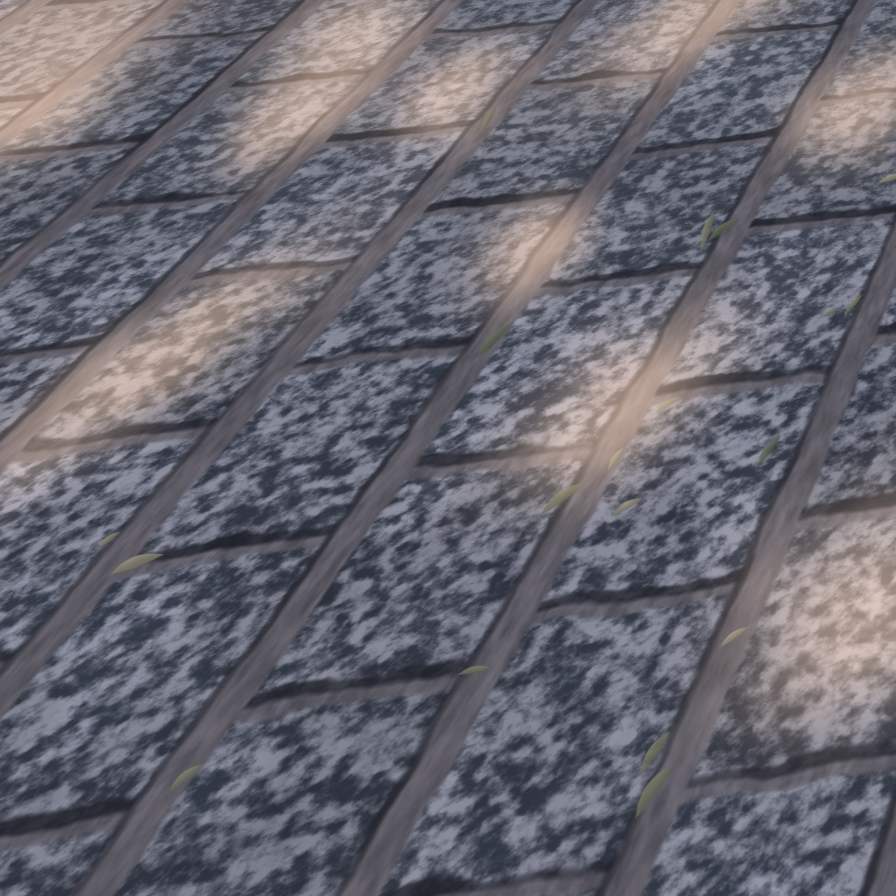
This texture is drawn by a Shadertoy shader. Its source:

```glsl
const vec2 VANISH = vec2(1.582, 2.082);   // where the long joints meet
const float CROSS_VANISH = 12.37;         // far right meeting point of cross joints
const float LANE_ORIGIN = 0.352;          // first long joint on the top edge
const float LANE_WIDTH = 0.1536;          // lane width on the top edge
const float ROW_LENGTH = 0.96;
const float BOND_SHIFT = 0.32;            // stagger from lane to lane
const float BOND_DRIFT = 0.023;
const float JOINT_HALF = 0.082;
const float SEAM_DARK = 0.055;
const float SEAM_SAND = 0.05;
const float LIGHT_ANGLE = 0.6;
const int LEAF_COUNT = 26;
const int PATCH_COUNT = 11;

const vec3 STONE_DARK = vec3(0.19, 0.21, 0.26);
const vec3 STONE_PALE = vec3(0.53, 0.54, 0.60);
const vec3 STONE_MEAN = vec3(0.36, 0.38, 0.43);
const vec3 SAND = vec3(0.36, 0.35, 0.385);
const vec3 SHADOW = vec3(0.12, 0.125, 0.16);
const vec3 SUNLIT = vec3(0.79, 0.70, 0.65);
const vec3 LEAF_GREEN = vec3(0.36, 0.40, 0.33);
const vec3 LEAF_DRY = vec3(0.63, 0.60, 0.52);

// Sun patches: centre, half length, half width
const vec4 PATCHES[PATCH_COUNT] = vec4[](
    vec4(0.05, 0.95, 0.22, 0.08), vec4(0.02, 0.87, 0.10, 0.045),
    vec4(0.39, 0.95, 0.10, 0.06), vec4(0.33, 0.87, 0.08, 0.04),
    vec4(0.51, 0.89, 0.09, 0.045), vec4(0.77, 0.98, 0.15, 0.05),
    vec4(0.17, 0.59, 0.24, 0.045), vec4(0.59, 0.72, 0.07, 0.05),
    vec4(0.69, 0.545, 0.15, 0.065), vec4(0.97, 0.32, 0.16, 0.11),
    vec4(0.96, 0.88, 0.09, 0.05));

float hash(vec2 p) {
    vec3 q = fract(p.xyx * 0.1031);
    q += dot(q, q.yzx + 33.33);
    return fract((q.x + q.y) * q.z);
}

float noise(vec2 p) {
    vec2 i = floor(p), f = fract(p);
    f = f * f * (3.0 - 2.0 * f);
    return mix(mix(hash(i), hash(i + vec2(1, 0)), f.x),
               mix(hash(i + vec2(0, 1)), hash(i + vec2(1, 1)), f.x), f.y);
}

float fbm(vec2 p) {
    float sum = 0.0, weight = 0.5;
    for (int i = 0; i < 4; i++) {
        sum += weight * noise(p);
        p = mat2(1.6, 1.2, -1.2, 1.6) * p + 7.3;
        weight *= 0.55;
    }
    return sum / 1.01;
}

vec2 rotate(vec2 p, float a) {
    return vec2(cos(a) * p.x + sin(a) * p.y, cos(a) * p.y - sin(a) * p.x);
}

// Soft band between two limits
float band(float x, float low, float high, float soft) {
    return smoothstep(low - soft, low + soft, x) * (1.0 - smoothstep(high - soft, high + soft, x));
}

float sunlight(vec2 p) {
    float shade = 1.0;
    p += 0.025 * (vec2(noise(p * 11.0), noise(p * 11.0 + 40.0)) - 0.5);
    for (int i = 0; i < PATCH_COUNT; i++) {
        vec2 q = rotate(p - PATCHES[i].xy, LIGHT_ANGLE) / PATCHES[i].zw;
        shade *= 1.0 - 0.85 * exp(-pow(dot(q, q), 1.3));
    }
    return 1.0 - shade;
}

vec3 paving(vec2 p, float pixel) {
    // Ground coordinates: lane across, row along
    float depth = VANISH.y - p.y;
    float top = VANISH.x + (p.x - VANISH.x) * (VANISH.y - 1.0) / depth;
    float lane = (top - LANE_ORIGIN) / LANE_WIDTH;
    float row = (CROSS_VANISH - p.x) / (depth * ROW_LENGTH);
    vec2 ground = vec2(lane, row);
    float soft = max(0.014, 9.0 * pixel / depth);

    // Worn edges
    lane += 0.05 * (fbm(ground * 5.0) - 0.5);
    row += 0.07 * (fbm(ground * 5.0 + 30.0) - 0.5);
    float laneId = floor(lane), k = laneId - 2.0;
    row -= 0.42 + BOND_SHIFT * k - BOND_DRIFT * k * k;
    float seam = round(row);
    float across = lane - round(lane);
    float along = row - seam - 0.06 * (hash(vec2(laneId, seam) + 50.0) - 0.5);
    float tint = hash(vec2(laneId, seam + step(0.0, along)) + 90.0) - 0.5;

    // Mottled stone
    float grain = fbm(ground * vec2(17.0, 21.0));
    float contrast = mix(0.7, 1.0, smoothstep(1.1, 1.6, depth));
    vec3 stone = mix(STONE_DARK, STONE_PALE, smoothstep(0.24, 0.76, grain));
    stone = mix(STONE_MEAN, stone, contrast) * (1.0 + 0.16 * tint);
    stone *= 0.86 + 0.28 * fbm(ground * 2.5 + 15.0);

    // Cross seams, then long joints on top
    float wear = noise(ground * 4.0 + 60.0);
    vec3 sand = SAND * (0.75 + 0.5 * fbm(ground * vec2(26.0, 9.0) + 5.0));
    vec3 color = mix(stone, sand, 0.8 * band(along, -SEAM_SAND, 0.01, soft));
    color = mix(color, SHADOW, (0.55 + 0.4 * wear) * band(along, 0.0, SEAM_DARK * (0.5 + wear), soft));
    color = mix(color, sand, band(across, -JOINT_HALF, JOINT_HALF, soft));
    return mix(color, SHADOW, (0.35 + 0.5 * wear) * band(across, -JOINT_HALF - 0.015, -JOINT_HALF + 0.022, soft));
}

// Leaves gathered along the long joints
vec3 addLeaves(vec3 color, vec2 p, float pixel) {
    for (int i = 0; i < LEAF_COUNT; i++) {
        vec2 seed = vec2(float(i) * 3.7, 11.0);
        float y = 0.9 * hash(seed), depth = VANISH.y - y;
        float lane = 2.0 + floor(4.0 * hash(seed + 20.0)) + 0.5 * (hash(seed + 31.0) - 0.5);
        float x = VANISH.x + (LANE_ORIGIN + lane * LANE_WIDTH - VANISH.x) * depth / (VANISH.y - 1.0);
        float size = depth * mix(0.007, 0.02, hash(seed + 43.0));
        vec2 q = rotate(p - vec2(x, y), 0.2 + 1.1 * hash(seed + 57.0)) / size;
        float edge = abs(q.y + 0.1 * q.x * q.x) - 0.19 * (1.0 - q.x * q.x);
        float cover = 1.0 - smoothstep(-pixel / size, pixel / size, edge);
        vec3 leaf = mix(LEAF_GREEN, LEAF_DRY, hash(seed + 71.0)) * (0.9 + 0.8 * q.y);
        color = mix(color, leaf, 0.85 * cover);
    }
    return color;
}

void mainImage(out vec4 fragColor, in vec2 fragCoord) {
    vec2 p = fragCoord / iResolution.xy;
    float pixel = 1.0 / iResolution.y;
    vec3 color = addLeaves(paving(p, pixel), p, pixel);
    color = mix(color, SUNLIT + 0.6 * (color - STONE_MEAN), sunlight(p));
    fragColor = vec4(clamp(color, 0.0, 1.0), 1.0);
}
```
